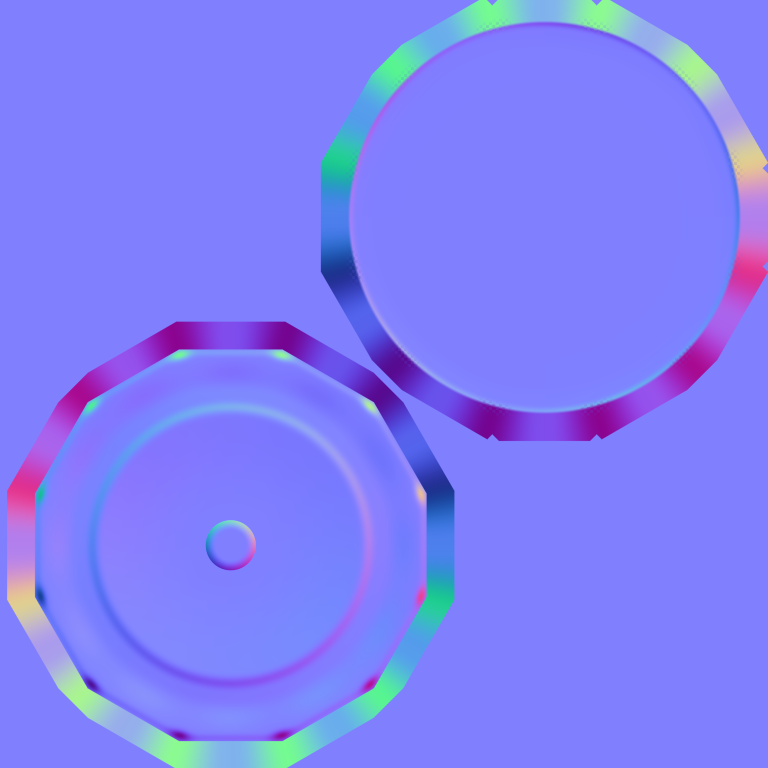
Reproduce this texture map procedurally as a WebGL 2 fragment shader.

```glsl
#version 300 es
precision highp float;

uniform vec2 u_resolution;
out vec4 fragColor;

const float PI = 3.14159265;
const float RIM_INNER = 0.2545;

float bump(float x, float center, float width) {
    float d = (x - center) / width;
    return exp(-d * d);
}

// Antialiased coverage of a signed distance.
float cover(float d, float px) {
    return smoothstep(0.7 * px, -0.7 * px, d);
}

// Tangent-space tilt to normal-map colour.
vec3 encodeTilt(vec2 tilt) {
    return vec3(0.5 + 0.5 * tilt, 1.0 - 0.46 * min(dot(tilt, tilt), 1.0));
}

// Twelve-sided shape with separate radii for straight and slanted sides.
float dodecagon(vec2 p, float axis, float slant) {
    vec2 q = abs(p);
    float slanted = max(dot(q, vec2(0.866, 0.5)), dot(q, vec2(0.5, 0.866)));
    return max(max(q.x, q.y) - axis, slanted - slant);
}

// Outer plate outline with clipped diagonal corners.
float plateDistance(vec2 p) {
    return max(dodecagon(p, 0.2912, 0.2876), dot(abs(p), vec2(0.7071)) - 0.2904);
}

float diamond(vec2 p, float size) {
    return (abs(p.x) + abs(p.y) - size) * 0.7071;
}

// 0 at the middle of each of the twelve sides, 1 at a corner.
float cornerPhase(vec2 p) {
    return 2.0 * abs(fract(atan(p.y, p.x) * 6.0 / PI + 0.5) - 0.5);
}

// Outward direction, stretched vertically by an amount.
vec2 outward(vec2 p, float stretch) {
    return normalize(vec2(p.x, p.y * stretch) + 1e-6);
}

vec2 rimTilt(vec2 p) {
    float corner = smoothstep(0.08, 1.0, cornerPhase(p));
    return outward(p, mix(1.2, 2.9, corner)) * mix(0.40, 0.97, corner);
}

// Flat lid face with a thin inward lip.
vec2 lidTilt(vec2 p) {
    float r = length(p);
    float lip = 0.36 * bump(r, 0.2525, 0.0045) + 0.04 * bump(r, 0.243, 0.017);
    float wear = 0.8 + 0.2 * sin(atan(p.y, p.x) * 5.0 + 1.0);
    return -outward(p, 1.2) * lip * wear;
}

// Dished base: raised circle, shallow trough, bright corner facets, knob.
vec2 baseTilt(vec2 p, float edge) {
    float r = length(p);
    float wave = cos(atan(p.y, p.x) * 12.0);
    float slope = 0.33 * bump(r, 0.180, 0.0075);
    slope -= 0.085 * smoothstep(0.03, 0.16, r) * (1.0 - smoothstep(0.165, 0.18, r));
    slope -= (0.10 + 0.04 * wave) * bump(r, 0.225, 0.018);
    slope += 0.07 * bump(r, 0.200, 0.012);
    slope += 0.20 * bump(edge, -0.004, 0.005);
    slope += 0.78 * smoothstep(0.019, 0.034, r) * (1.0 - smoothstep(0.0318, 0.0335, r));
    float facet = bump(cornerPhase(p), 1.0, 0.21) * bump(r, 0.2565, 0.0065);
    vec2 ripple = 0.02 * vec2(sin(p.y * 23.0 + 1.0), sin(p.x * 19.0 + p.y * 8.0));
    vec2 tilt = outward(p, 1.15) * slope + ripple * smoothstep(0.04, 0.2, r);
    return mix(tilt, outward(p, 2.2) * 0.95, facet);
}

// Small V cuts beside the axis-aligned sides.
float notchDistance(vec2 p) {
    vec2 q = abs(p);
    float depth = p.y > 0.0 ? 0.2880 : 0.2945;
    float ends = diamond(q - vec2(0.068, depth), 0.0120);
    float side = diamond(q - vec2(0.2945, 0.064), 0.0105);
    return min(ends, p.x > 0.0 ? side : 1.0);
}

// Stippled overlap of rim and lid at the corners.
float stipple(vec2 p) {
    float zone = smoothstep(0.55, 0.85, cornerPhase(p)) * bump(length(p), 0.258, 0.006);
    vec2 wave = sin(p * 2.0 * PI / 0.0085);
    return zone * smoothstep(-0.2, 0.4, wave.x * wave.y);
}

vec3 drawLid(vec3 color, vec2 p, float px) {
    float outline = max(plateDistance(p), -notchDistance(p));
    color = mix(color, encodeTilt(rimTilt(p)), cover(outline, px));
    float face = smoothstep(0.0025, -0.0025, length(p) - RIM_INNER);
    color = mix(color, encodeTilt(lidTilt(p)), face);
    return mix(color, encodeTilt(rimTilt(p) * 0.7) * 0.9, 0.5 * stipple(p));
}

vec3 drawBase(vec3 color, vec2 p, float px) {
    color = mix(color, encodeTilt(-rimTilt(p)), cover(plateDistance(p), px));
    float edge = dodecagon(p, 0.2550, 0.2545);
    return mix(color, encodeTilt(baseTilt(p, edge)), cover(edge, px));
}

void main() {
    vec2 uv = gl_FragCoord.xy / u_resolution;
    float px = 1.0 / min(u_resolution.x, u_resolution.y);
    vec3 color = encodeTilt(vec2(0.0));
    color = drawLid(color, uv - vec2(0.7090, 0.7170), px);
    color = drawBase(color, uv - vec2(0.3005, 0.2900), px);
    fragColor = vec4(color, 1.0);
}
```
